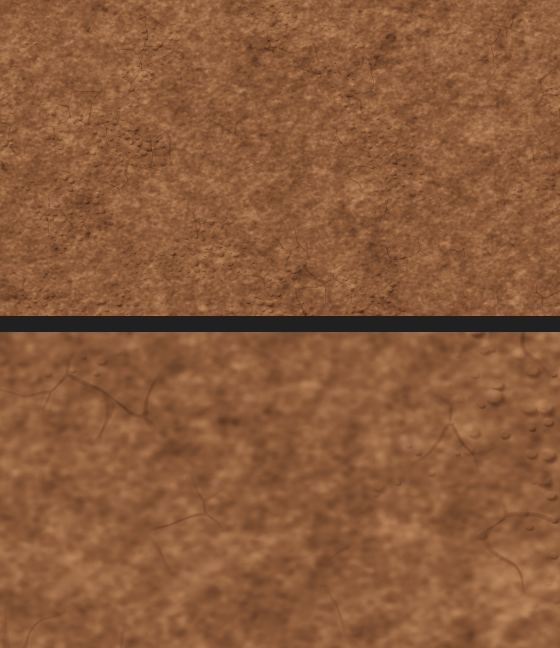
Top: the whole. Bottom: its middle third, enlarged.
Give the GLSL for this texture, as a Shadertoy shader.

```glsl
// Dry brown soil: mottled earth with fine grit, clustered clods and broken cracks.

const vec3 DARK_EARTH  = vec3(0.38, 0.23, 0.14);
const vec3 MID_EARTH   = vec3(0.56, 0.36, 0.23);
const vec3 LIGHT_EARTH = vec3(0.66, 0.46, 0.31);
const vec2 LIGHT_DIR   = vec2(-0.45, 0.89);

vec3 hash3(vec2 cell, float seed) {
    vec3 q = fract(cell.xyx * vec3(0.1031, 0.1030, 0.0973) + seed * 0.1717);
    q += dot(q, q.yxz + 33.33);
    return fract((q.xxy + q.yzz) * q.zyx);
}

// Cellular noise: soft bumps of random sign, one per cell, centred on zero.
float bumps(vec2 p, float seed) {
    vec2 base = floor(p);
    float sum = 0.0;
    for (int y = -1; y <= 1; y++)
    for (int x = -1; x <= 1; x++) {
        vec2 cell = base + vec2(x, y);
        vec3 rnd = hash3(cell, seed);
        vec2 d = p - cell - rnd.xy;
        float falloff = max(0.0, 1.0 - dot(d, d));
        sum += (2.0 * rnd.z - 1.0) * falloff * falloff;
    }
    return sum;
}

// Gap between the two nearest cell points: zero along the cell borders.
float borderGap(vec2 p, float seed) {
    vec2 base = floor(p);
    float nearest = 8.0, second = 8.0;
    for (int y = -1; y <= 1; y++)
    for (int x = -1; x <= 1; x++) {
        vec2 cell = base + vec2(x, y);
        float d = length(p - cell - hash3(cell, seed).xy);
        second = min(second, max(nearest, d));
        nearest = min(nearest, d);
    }
    return second - nearest;
}

// Scattered clods: x is the signed light on their bodies, y their shadow.
vec2 clods(vec2 p, float seed, vec2 light) {
    vec2 base = floor(p);
    float lit = 0.0, body = 0.0, shadow = 0.0;
    for (int y = -1; y <= 1; y++)
    for (int x = -1; x <= 1; x++) {
        vec2 cell = base + vec2(x, y);
        vec3 rnd = hash3(cell, seed);
        vec2 d = (p - cell - 0.15 - 0.7 * rnd.xy) * vec2(0.9, 1.2);
        float radius = mix(0.12, 0.42, rnd.z * rnd.z);
        float cover = 1.0 - smoothstep(0.65 * radius, 1.05 * radius, length(d));
        float shade = 1.0 - smoothstep(0.5 * radius, 1.2 * radius,
                                       length(d + light * radius * 0.7));
        lit += cover * (dot(d, light) / radius + 0.15);
        body = max(body, cover);
        shadow = max(shadow, shade);
    }
    return vec2(lit, shadow * (1.0 - body));
}

float roughness(vec2 p) {
    return bumps(p * 38.0, 11.0) + 0.6 * bumps(p * 85.0, 12.0);
}

// Slope of the rough ground seen from the light.
float relief(vec2 p, vec2 light, float reach) {
    return roughness(p) - roughness(p + light * reach);
}

// Stains from broad patches down to single grains.
float mottling(vec2 p) {
    return 0.022 * bumps(p * 5.0, 1.0)
         + 0.036 * bumps(p * 14.0, 2.0)
         + 0.044 * bumps(p * 32.0, 3.0)
         + 0.045 * bumps(p * 68.0, 4.0)
         + 0.050 * bumps(p * 145.0, 5.0);
}

// Thin wandering cracks.
float cracks(vec2 p, float width) {
    vec2 wander = vec2(bumps(p * 30.0, 21.0), bumps(p * 30.0, 22.0));
    float gap = borderGap((p + 0.010 * wander) * 13.0, 23.0);
    return 1.0 - smoothstep(0.3 * width, width, gap);
}

// Red level of the earth mapped to its full colour.
vec3 earthColor(float tone) {
    float toMid = clamp((tone - DARK_EARTH.r) / (MID_EARTH.r - DARK_EARTH.r), -1.2, 1.0);
    float toLight = clamp((tone - MID_EARTH.r) / (LIGHT_EARTH.r - MID_EARTH.r), 0.0, 1.6);
    return DARK_EARTH + (MID_EARTH - DARK_EARTH) * toMid
                      + (LIGHT_EARTH - MID_EARTH) * toLight;
}

void mainImage(out vec4 fragColor, in vec2 fragCoord) {
    vec2 p = fragCoord / iResolution.y + 3.0;
    vec2 ground = p * vec2(0.9, 1.1);

    // Where clods gather, cracks open and pits sink
    float cluster = bumps(p * 6.5, 31.0) + 0.6 * bumps(p * 17.0, 32.0);
    float clodMask = mix(0.12, 1.0, smoothstep(0.1, 0.9, cluster));
    float crackMask = smoothstep(0.0, 0.7, bumps(p * 11.0, 33.0) + 0.3 * cluster);
    float pits = smoothstep(0.8, 1.4, bumps(ground * 9.0, 34.0)
                                    + 0.7 * bumps(ground * 48.0, 35.0));

    // Stack the layers into one tone
    vec2 lumps = clods(p * 38.0, 41.0, LIGHT_DIR) * clodMask;
    float tone = 0.562 + mottling(ground);
    tone += 0.10 * relief(ground, LIGHT_DIR, 0.004);
    tone += 0.06 * lumps.x - 0.15 * lumps.y;
    tone -= 0.08 * crackMask * cracks(p, 0.07) + 0.09 * pits;

    fragColor = vec4(earthColor(tone), 1.0);
}
```
